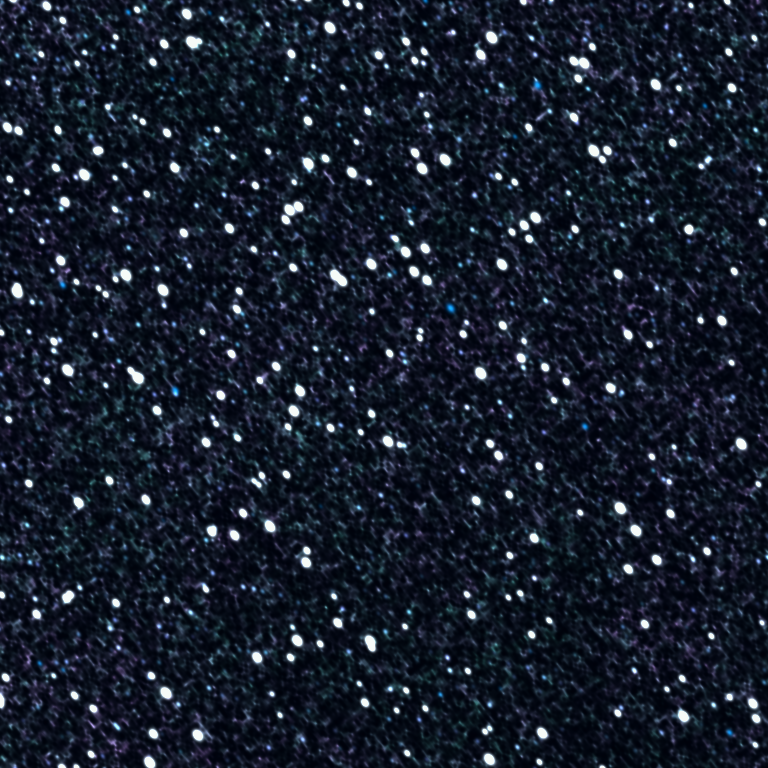
This texture is drawn by a Shadertoy shader. Its source:

```glsl
// Dense field of slightly streaked stars over a grainy navy night sky.

vec3 hash3(vec2 p) {
    vec3 q = fract(p.xyx * vec3(0.1031, 0.1030, 0.0973));
    q += dot(q, q.yxz + 33.33);
    return fract((q.xxy + q.yzz) * q.zyx);
}

float valueNoise(vec2 p) {
    vec2 cell = floor(p), f = fract(p);
    f = f * f * (3.0 - 2.0 * f);
    float low = mix(hash3(cell).x, hash3(cell + vec2(1, 0)).x, f.x);
    float high = mix(hash3(cell + vec2(0, 1)).x, hash3(cell + vec2(1, 1)).x, f.x);
    return mix(low, high, f.y);
}

// Turns the x axis along the streaks, from upper left to lower right.
vec2 alongStreak(vec2 p) {
    return mat2(0.62, 0.78, -0.78, 0.62) * p;
}

// Grain with log-normal brightness, drifting between violet and teal.
vec3 skyGrain(vec2 uv) {
    vec2 p = alongStreak(uv) + 3.0;
    float grain = 0.6 * valueNoise(p * vec2(120, 180)) + 0.4 * valueNoise(p * vec2(200, 280) + 71.0);
    float patches = valueNoise(uv * 5.0 + 20.0);
    float light = 0.064 * exp(0.78 * (grain - 0.5) / 0.155);
    light *= 0.82 + 0.3 * patches + 0.12 * (uv.y - uv.x);
    float violet = valueNoise(p * 75.0 + 150.0) + 0.6 * valueNoise(uv * 7.0 + 90.0) - 0.8;
    vec3 sky = light * vec3(0.85, 1.0, 1.2) + vec3(-0.014, 0.0, 0.035);
    return max(sky * (1.0 + violet * vec3(0.5, -0.22, 0.15)), 0.0);
}

// One jittered grid of stars; few are bright, many are dim and tinted.
vec3 starLayer(vec2 uv, float cells, float seed) {
    vec3 light = vec3(0);
    vec2 home = floor(uv * cells);
    for (int y = -1; y <= 1; y++)
    for (int x = -1; x <= 1; x++) {
        vec2 id = home + vec2(x, y);
        vec3 place = hash3(id + seed);
        vec3 look = hash3(id + seed + 217.0);
        vec2 center = (id + place.xy) / cells;
        float density = 0.43 + 0.22 * (center.y - center.x);
        if (place.z > density) continue;

        float power = pow(look.x, 4.0);
        float radius = mix(0.0025, 0.0044, pow(look.x, 7.0));
        vec2 d = alongStreak(uv - center) / (radius * vec2(1.35, 1.0));
        float glow = (0.2 + 5.0 * power) * exp(-dot(d, d));

        vec3 tint = mix(vec3(0.5, 0.55, 0.95), vec3(0.35, 0.75, 0.9), look.y);
        tint = mix(tint, vec3(0.88, 0.96, 1.0), smoothstep(0.1, 0.4, power));
        if (look.z > 0.975) tint = vec3(0.04, 0.5, 0.8) / (1.0 + 3.0 * power);
        light += tint * glow;
    }
    return light;
}

void mainImage(out vec4 fragColor, in vec2 fragCoord) {
    vec2 uv = fragCoord / iResolution.y;
    vec3 color = skyGrain(uv);
    for (int i = 0; i < 4; i++) {
        float layer = float(i);
        color += starLayer(uv, 20.0 + 3.0 * layer, 40.0 + 53.0 * layer);
    }
    fragColor = vec4(min(color, vec3(0.96, 0.98, 0.97)), 1.0);
}
```
